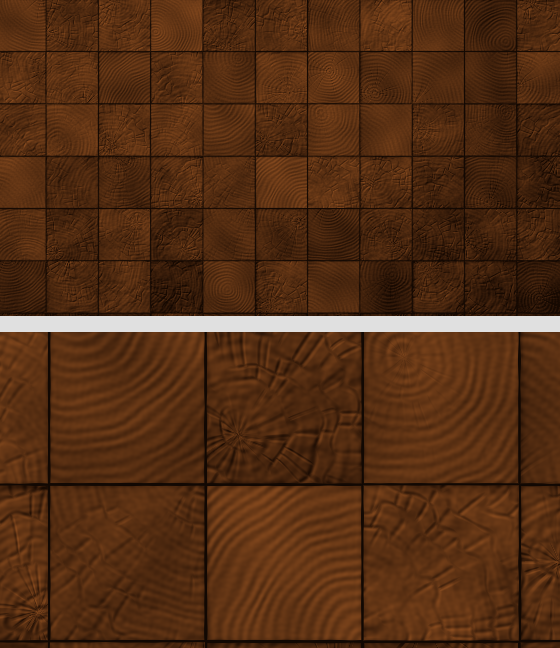
Top: the whole. Bottom: its middle third, enlarged.
Give the GLSL for this texture, as a Shadertoy shader.

```glsl
// A wall of square end-grain wood blocks, dark brown, lit softly from the upper left.
// Each block gets its own pith, growth rings, checks and tone from a hash of its cell;
// the relief is a height function shaded by its slope along the light direction.

#define TILE 0.1655               // block pitch, in canvas heights
#define ORIGIN vec2(0.1458, 0.0093) // a corner where four blocks meet
#define GAP 0.0085                // half width of the joint, in blocks
#define RINGS 17.0                // growth rings per block
#define ROWS 6.5                  // rows of cracked cells per block
#define RELIEF 0.25               // strength of the slope shading
#define TONE_SPREAD 0.42          // brightness range between blocks
#define GLOW vec2(0.36, 0.76)     // brightest spot of the wall
#define DARK_WOOD vec3(0.15, 0.07, 0.02)
#define LIGHT_WOOD vec3(0.46, 0.25, 0.10)
#define JOINT vec3(0.065, 0.03, 0.01)

float hash(vec2 p) {
    return fract(sin(dot(p, vec2(127.1, 311.7))) * 43758.5);
}

vec2 hash2(vec2 p) {
    return vec2(hash(p), hash(p + 17.3));
}

// Gradient noise, roughly -0.7 to 0.7
float corner(vec2 cell, vec2 offset) {
    float a = 6.2832 * hash(cell);
    return dot(vec2(cos(a), sin(a)), offset);
}

float noise(vec2 p) {
    vec2 i = floor(p), f = p - i;
    vec2 u = f * f * f * (f * (f * 6.0 - 15.0) + 10.0);
    vec2 e = vec2(1.0, 0.0);
    return mix(mix(corner(i, f), corner(i + e, f - e), u.x),
               mix(corner(i + e.yx, f - e.yx), corner(i + 1.0, f - 1.0), u.x), u.y);
}

// Height of the sawn surface at p (0..1 inside the block)
float height(vec2 p, vec2 id) {
    vec2 seed = 20.0 * hash2(id);
    vec2 pith = mix(vec2(-0.25), vec2(1.25), hash2(id + 5.3));
    float rough = smoothstep(0.1, 0.65, hash(id + 9.7));

    // Warped polar frame around the pith, its seam turned away from the block centre
    vec2 warp = vec2(noise(p * 3.0 + seed), noise(p * 3.0 + seed + 40.0));
    vec2 q = p - pith + 0.05 * warp;
    float r = length(q) + 0.001;
    vec2 dir = q / r, facing = normalize(vec2(0.501) - pith);
    float angle = atan(dir.y * facing.x - dir.x * facing.y, dot(dir, facing));

    // Growth rings, worn away in patches
    float density = RINGS * mix(0.75, 1.1, hash(id + 2.9));
    float rings = sin(6.2832 * r * density + 2.0 * noise(vec2(r * 9.0, seed.x)));
    rings *= 0.34 + 0.3 * noise(p * 4.0 + seed + 5.0);

    // Staggered cells: concentric creases joined by short radial cracks
    float rowPos = r * ROWS + 0.9 * noise(p * 5.0 + seed);
    float row = floor(rowPos), f = rowPos - row;
    float crease = smoothstep(0.0, 0.2, min(f, 1.0 - f));
    float radial = smoothstep(0.0, 0.15, abs(noise(dir * (2.0 + 0.9 * row) + seed + 7.3 * row)));
    float patches = smoothstep(-0.35, 0.2, noise(p * 2.5 + seed + 11.0));
    float cells = 1.2 * (min(crease, radial) - 1.0) * patches;

    // Long drying splits that run out from the pith
    float split = smoothstep(0.05, 0.0, abs(noise(dir * 2.6 + seed + 3.0)));
    split *= smoothstep(0.65, 0.15, r) * step(0.45, hash(id + 6.1));

    // Ridges stretched along the rings, with finer lumps over them
    float ridges = noise(vec2(angle * 4.0, r * 12.0) + seed);
    float lumps = 1.2 * ridges + 0.5 * noise(p * 9.0 + seed) + 0.4 * noise(p * 19.0 + seed);
    float grain = 0.25 * noise(p * vec2(27.0, 31.0) + seed);
    return rings * (1.0 - 0.5 * rough) + rough * (cells + lumps) + grain - 0.9 * split;
}

// Soft shade cast on a block edge by a neighbour that stands higher
float castShade(vec2 id, vec2 side, float edgeDistance) {
    float rise = hash(id + side + 4.4) - hash(id + 4.4);
    return max(rise, 0.0) * smoothstep(0.08, 0.0, edgeDistance);
}

void mainImage(out vec4 fragColor, in vec2 fragCoord) {
    vec2 grid = (fragCoord / iResolution.y - ORIGIN) / TILE;
    vec2 id = floor(grid), p = grid - id;
    float pixel = 1.0 / (iResolution.y * TILE);

    // Relief lit from the upper left
    vec2 toLight = normalize(vec2(-0.6, 0.8));
    float h = height(p, id);
    float slope = h - height(p + 0.022 * toLight, id);

    // Tone: wall glow, block variation, stains, slope and depth
    vec2 away = fragCoord / iResolution.xy - GLOW;
    float tone = 0.67 - 0.62 * dot(away, away);
    tone += TONE_SPREAD * (hash(id + 1.7) - 0.5);
    tone += 0.34 * noise(p * 1.8 + 30.0 * hash2(id + 8.2));
    tone += RELIEF * slope + 0.10 * h;

    // Shaded and worn edges
    tone -= 0.45 * castShade(id, vec2(-1.0, 0.0), p.x);
    tone -= 0.45 * castShade(id, vec2(0.0, 1.0), 1.0 - p.y);
    vec2 border = min(p, 1.0 - p);
    float edge = min(border.x, border.y) + 0.005 * noise(grid * 7.0);
    tone -= 0.12 * smoothstep(0.05, 0.01, edge);
    float rim = smoothstep(0.012, 0.025, edge) * smoothstep(0.055, 0.03, edge);
    tone += 0.12 * rim * (0.5 + noise(grid * 4.0));

    vec3 color = mix(DARK_WOOD, LIGHT_WOOD, clamp(tone, -0.2, 1.25));

    // Dark joints of slightly uneven width
    float gap = GAP * mix(0.7, 1.3, hash(id + 3.6));
    color = mix(JOINT, color, smoothstep(gap - 0.6 * pixel, gap + 0.6 * pixel, edge));
    fragColor = vec4(max(color, 0.0), 1.0);
}
```
